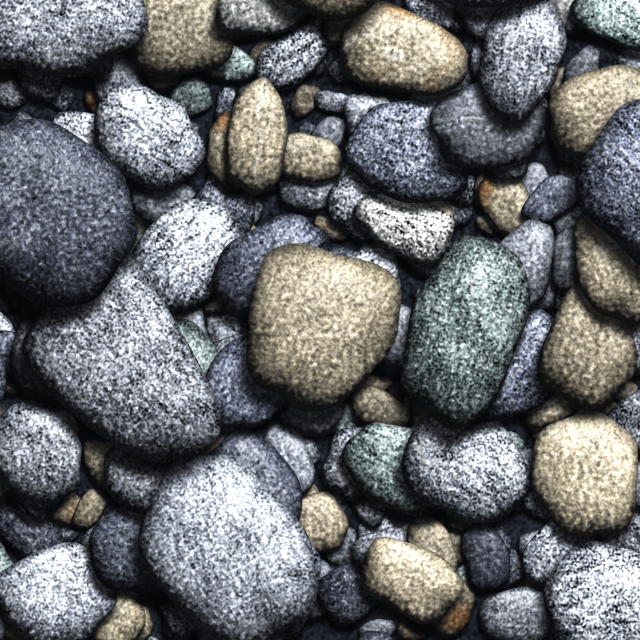
Write a Shadertoy shader that draws this texture.

```glsl
// A bed of river stones: four layers of jittered, warped superellipses painted
// from small and shaded at the bottom to large and sunlit on top.
// Each stone gets a rock type, grain, veins, rounded lighting and a shadow.
#define LAYERS 4
#define FINEST_CELLS 16.0
#define LAYER_RATIO 0.6
#define JITTER 0.58
#define WARP 0.24
#define SQUARENESS 2.3
#define SHADOW 0.84
#define GRAIN 1.0
#define BUMP 0.62
#define EXPOSURE 1.17
#define LIGHT normalize(vec3(0.24, 0.60, 0.74))

const vec3 GAP = vec3(0.10, 0.11, 0.13);
const vec3 GREY = vec3(0.545, 0.565, 0.60);
const vec3 SLATE = vec3(0.345, 0.365, 0.415);
const vec3 TAN = vec3(0.61, 0.57, 0.48);
const vec3 PALE = vec3(0.82, 0.82, 0.80);
const vec3 GREEN = vec3(0.47, 0.53, 0.52);
const vec3 RUST = vec3(0.64, 0.43, 0.22);

vec4 hash(vec3 p) {
    vec4 h = fract(p.xyzx * vec4(0.1031, 0.1030, 0.0973, 0.1099));
    h += dot(h, h.wzxy + 33.33);
    return fract((h.xxyz + h.yzzw) * h.zywx);
}

float cornerSlope(vec2 cell, vec2 offset) {
    return dot(hash(vec3(cell, 7.0)).xy * 2.0 - 1.0, offset);
}

// Gradient noise, about -0.6 to 0.6
float noise(vec2 p) {
    vec2 i = floor(p), f = p - i, e = vec2(1, 0);
    vec2 u = f * f * f * (f * (f * 6.0 - 15.0) + 10.0);
    return mix(mix(cornerSlope(i, f), cornerSlope(i + e.xy, f - e.xy), u.x),
               mix(cornerSlope(i + e.yx, f - e.yx), cornerSlope(i + 1.0, f - 1.0), u.x), u.y);
}

// Position in a stone's own frame: tapered and warped, outline near radius 1
vec2 stoneFrame(vec2 local, vec2 axes, vec4 id) {
    vec2 q = local / axes;
    q.y *= 1.0 + 0.6 * (id.z - 0.5) * clamp(q.x, -1.2, 1.2);
    vec2 s = q * 1.3 + id.xy * 50.0;
    return q + WARP * vec2(noise(s), noise(s + 19.0));
}

float radius(vec2 q) {
    q = pow(abs(q) + 1e-4, vec2(SQUARENESS));
    return pow(q.x + q.y, 1.0 / SQUARENESS);
}

// Rock colour with mottling, crystals, rust and veins
vec3 rock(vec2 local, vec2 q, vec4 id, vec4 kind) {
    vec2 s = local + id.xy * 9.0;
    float broad = noise(s * 20.0);
    float strata = noise(s * vec2(45.0, 115.0) + broad);
    float fine = noise(s * 225.0);
    float crystals = smoothstep(0.10, 0.34, noise(s * 140.0) + 0.45 * broad);
    float isTan = step(kind.x, 0.23);
    float rough = mix(0.40 + 0.65 * kind.z, 0.36, isTan) * GRAIN;
    vec3 c = kind.x < 0.23 ? TAN : kind.x < 0.44 ? SLATE : kind.x > 0.95 ? PALE : kind.x > 0.89 ? GREEN : GREY;
    c *= 0.70 + 0.52 * kind.y;
    c = mix(c, RUST, isTan * step(0.6, kind.z) * 0.7 * smoothstep(0.05, 0.4, noise(s * 13.0)));
    c *= 1.0 + rough * (0.6 * broad + 1.0 * strata + 1.5 * fine);
    c = mix(c, PALE, 0.5 * rough * crystals);
    float bend = q.y + 0.5 * noise(q * 1.6 + id.zw * 30.0) + 0.6 * (kind.z - 0.5);
    float vein = (1.0 - smoothstep(0.0, 0.09, abs(bend))) * step(0.78, kind.w);
    return mix(c, PALE, vein * clamp(0.45 + 1.2 * strata + fine, 0.0, 1.0));
}

// Rounded, bumpy sunlight with a soft gloss and a dark rim
vec3 shade(vec3 albedo, vec2 slope, float k, vec2 p) {
    float tilt = pow(min(k, 1.0), 2.5);
    vec3 n = vec3(slope * tilt, sqrt(max(1.0 - tilt * tilt, 0.02)));
    n.xy += BUMP * vec2(noise(p * 125.0), noise(p * 125.0 + 40.0));
    n = normalize(n);
    float sun = max(dot(n, LIGHT), 0.0);
    float gloss = pow(max(dot(n, normalize(LIGHT + vec3(0, 0, 1))), 0.0), 20.0);
    return (albedo * (0.12 + 1.12 * sun) + 0.20 * gloss) * (1.0 - 0.3 * smoothstep(0.86, 1.0, k));
}

void mainImage(out vec4 fragColor, in vec2 fragCoord) {
    float pixel = 1.0 / iResolution.y;
    vec2 p = fragCoord * pixel;
    vec3 color = GAP * (1.0 + noise(p * 60.0) + noise(p * 150.0));
    for (int layer = 0; layer < LAYERS; layer++) {
        float level = float(layer);
        float size = 1.0 / (FINEST_CELLS * pow(LAYER_RATIO, level));
        float depthLight = mix(0.70, 1.0, smoothstep(0.0, 2.0, level));
        float presence = layer == LAYERS - 1 ? 0.66 : 0.92;
        // Cells run in a fixed order, so later stones lie on earlier ones
        for (int cell = 0; cell < 9; cell++) {
            vec2 site = floor(p / size) + vec2(cell % 3, cell / 3) - 1.0;
            vec4 id = hash(vec3(site + 31.0, level * 17.0 + 3.0));
            vec4 kind = hash(vec3(site + 83.0, level * 29.0 + 11.0));
            if (fract(id.w * 7.0 + kind.y) > presence) continue;
            vec2 fromCenter = p - (site + 0.5 + JITTER * (id.xy - 0.5)) * size;
            float angle = 6.2832 * id.w;
            mat2 turn = mat2(cos(angle), sin(angle), -sin(angle), cos(angle));
            vec2 axes = size * mix(0.44, 0.62, id.z) * vec2(1.0, mix(0.55, 0.92, fract(kind.w * 5.0)));
            // Shadow falls below and slightly to the left
            vec2 towardSun = fromCenter + size * vec2(0.03, 0.08);
            float shadowRadius = radius(stoneFrame(towardSun * turn, axes, id));
            color *= 1.0 - SHADOW * (1.0 - smoothstep(0.90, 1.15, shadowRadius));
            // Stone surface with a smoothed outline
            vec2 local = fromCenter * turn;
            vec2 q = stoneFrame(local, axes, id);
            float k = radius(q), edge = 0.7 * pixel / axes.y;
            if (k > 1.0 + edge) continue;
            vec2 slope = normalize(turn * (q / axes) + 1e-5);
            vec3 stone = shade(rock(local, q, id, kind), slope, k, p) * depthLight;
            color = mix(color, stone, 1.0 - smoothstep(1.0 - edge, 1.0 + edge, k));
        }
    }
    color = clamp(color * EXPOSURE + vec3(0.022, 0.026, 0.036), 0.0, 1.0);
    fragColor = vec4(mix(color, smoothstep(0.0, 1.0, color), 0.25), 1.0);
}
```
